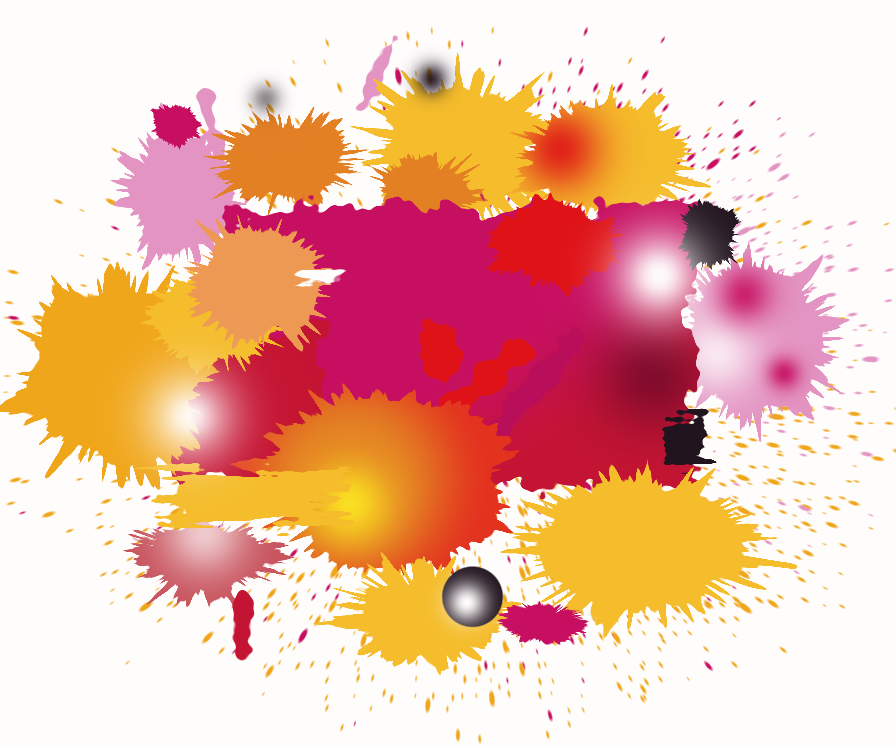
Reproduce this background procedurally as a Shadertoy shader.

```glsl
const vec2 CANVAS = vec2(7.68, 6.43);
const vec3 WHITE = vec3(1., .99, .99);
const vec3 GOLD = vec3(.96, .74, .17);
const vec3 AMBER = vec3(.94, .65, .1);
const vec3 ORANGE = vec3(.89, .5, .14);
const vec3 PEACH = vec3(.93, .6, .33);
const vec3 RED = vec3(.87, .07, .09);
const vec3 CRIMSON = vec3(.77, .08, .2);
const vec3 MAGENTA = vec3(.78, .06, .38);
const vec3 LILAC = vec3(.89, .58, .76);
const vec3 INK = vec3(.13, .08, .12);

vec2 hash2(vec2 p) {
  vec3 q = fract(p.xyx * vec3(.1031, .103, .0973));
  q += dot(q, q.yzx + 33.33);
  return fract((q.xx + q.yz) * q.zy);
}

float corner(vec2 cell, vec2 f, vec2 offset) {
  return dot(hash2(cell + offset) * 2. - 1., f - offset);
}

float noise(vec2 p) {
  vec2 c = floor(p), f = fract(p), u = f * f * (3. - 2. * f);
  float low = mix(corner(c, f, vec2(0)), corner(c, f, vec2(1, 0)), u.x);
  float high = mix(corner(c, f, vec2(0, 1)), corner(c, f, vec2(1)), u.x);
  return 1.4 * mix(low, high, u.y);
}

float ragged(vec2 p) {
  return noise(p * 4. + 50.) + .5 * noise(p * 11. + 50.);
}

// Blot with angular rays; shape holds centre and radii
float splat(vec2 p, vec4 shape, float spike) {
  vec2 q = (p - shape.xy) / shape.zw;
  float d = length(q), seed = 20. + dot(shape.xy, vec2(7.3, 13.7));
  vec2 dir = q / max(d, .001);
  float rays = max(noise(dir * 7. + seed), 0.) + .7 * max(noise(dir * 17. + seed), 0.);
  float rim = .9 + .2 * noise(dir * 2. + seed) + spike * rays;
  return (d - rim) * min(shape.z, shape.w) + .07 * ragged(p);
}

// Dry mark with streaked ends
float brush(vec2 p, vec4 shape) {
  vec2 q = abs(p - shape.xy) / shape.zw;
  float streak = noise(p * vec2(1.6, 21.) + 30.) + .4 * ragged(p * 1.6);
  return (max(q.x, q.y) - .82 + .6 * streak) * shape.w;
}

float slab(vec2 p, vec4 shape) {
  vec2 q = abs(p - shape.xy) - shape.zw;
  return max(q.x, q.y) + .17 * ragged(p);
}

float stroke(vec2 p, vec4 ends, float width) {
  vec2 q = p - ends.xy, ab = ends.zw - ends.xy;
  float t = clamp(dot(q, ab) / dot(ab, ab), 0., 1.);
  return length(q - ab * t) - width + .09 * ragged(p);
}

vec3 layer(vec3 base, vec3 tint, float d) {
  return mix(base, tint, clamp(.5 - d * iResolution.y / (1.5 * CANVAS.y), 0., 1.));
}

vec3 glow(vec3 base, vec3 tint, vec2 q, float radius, float strength) {
  return mix(base, tint, strength * exp(-2. * dot(q, q) / (radius * radius)));
}

// Flying drops, stretched away from the hub
vec3 spray(vec3 base, vec2 p, float size, float seed) {
  vec2 cell = floor(p / size), h = hash2(cell + seed), k = hash2(cell + seed + 57.);
  vec2 centre = (cell + .35 + .3 * h) * size, away = centre - vec2(3.9, 3.2);
  vec2 dir = normalize(away), q = p - centre;
  q = vec2(dot(q, dir) * .35, dot(q, vec2(-dir.y, dir.x)));
  float sector = .25 + .55 * smoothstep(.1, .6, dir.x) + .3 * smoothstep(.2, .6, -dir.y);
  float density = sector * (1. - smoothstep(.85, 1.35, length(away / vec2(3.2, 2.5))));
  float pink = smoothstep(-.15, .1, dir.y) * smoothstep(-.1, .2, dir.x);
  vec3 rose = mix(MAGENTA, LILAC, step(.8, dir.x));
  vec3 tint = mix(AMBER, rose, step(k.y, .12 + .75 * pink));
  return layer(base, tint, length(q) - size * (.03 + .06 * h.x) + 9. * step(density, k.x));
}

void mainImage(out vec4 fragColor, in vec2 fragCoord) {
  vec2 p = fragCoord / iResolution.xy * CANVAS;
  vec3 col = WHITE;
  for (float i = 0.; i < 3.; i++) col = spray(col, p, .13 + .07 * i, 11. * i);

  // Outer blots
  col = layer(col, LILAC, splat(p, vec4(1.55, 4.75, .48, .55), .6));
  col = layer(col, LILAC, stroke(p, vec4(1.75, 5.6, 1.9, 5), .07));
  col = layer(col, LILAC, stroke(p, vec4(3.1, 5.5, 3.38, 6.1), .06));
  vec3 rose = glow(LILAC, WHITE, p - vec2(6.15, 3.4), .5, .8);
  rose = glow(rose, MAGENTA, p - vec2(6.37, 3.9), .34, .9);
  rose = glow(rose, MAGENTA, p - vec2(6.72, 3.22), .2, .9);
  col = layer(col, rose, splat(p, vec4(6.45, 3.5, .68, .7), .6));
  col = layer(col, GOLD, splat(p, vec4(3.95, 5.15, .72, .58), .8));
  vec3 ember = glow(GOLD, RED, p - vec2(4.8, 5.15), .5, .9);
  col = layer(col, ember, splat(p, vec4(5.15, 5.05, .68, .5), .7));
  col = layer(col, ORANGE, splat(p, vec4(2.45, 5.05, .55, .36), .7));
  col = layer(col, ORANGE, splat(p, vec4(3.65, 4.75, .4, .32), .7));
  col = layer(col, MAGENTA, splat(p, vec4(1.52, 5.36, .21, .18), .4));

  // Central field
  vec3 field = mix(MAGENTA, CRIMSON, smoothstep(.3, 1.6, p.x * .6 - p.y + 1.24));
  field = glow(field, vec3(.42, .03, .16), p - vec2(5.6, 3.2), .65, .75);
  col = layer(col, field, slab(p, vec4(3.95, 3.45, 2, 1.2)));
  col = layer(col, CRIMSON, slab(p, vec4(2.1, 2.95, .65, .65)));
  col = layer(col, RED, splat(p, vec4(4.75, 4.35, .58, .38), .3));
  col = layer(col, RED, stroke(p, vec4(3.75, 3.5, 3.8, 3.25), .15));
  col = layer(col, RED, stroke(p, vec4(3.9, 2.95, 4.45, 3.4), .11));
  col = layer(col, MAGENTA * .93, stroke(p, vec4(4.15, 2.6, 4.9, 3.5), .1));

  // Warm blots in front
  col = layer(col, AMBER, splat(p, vec4(1, 3.2, .8, .87), .55));
  col = layer(col, GOLD, splat(p, vec4(1.85, 3.7, .55, .4), .5));
  col = layer(col, PEACH, splat(p, vec4(2.2, 4, .56, .5), .6));
  col = layer(col, WHITE, brush(p, vec4(2.75, 4.05, .32, .12)) + .04);
  vec3 dome = mix(ORANGE, vec3(.89, .2, .12), smoothstep(.4, 1.2, length(p - vec2(3, 2.3))));
  dome = glow(dome, vec3(.98, .87, .13), p - vec2(3, 2.1), .5, 1.);
  col = layer(col, dome, splat(p, vec4(3.35, 2.25, 1.05, .82), .35));
  col = layer(col, GOLD, splat(p, vec4(5.5, 1.75, .95, .58), .7));
  col = layer(col, GOLD, splat(p, vec4(3.65, 1.15, .65, .4), .55));
  vec3 blush = glow(vec3(.78, .32, .36), WHITE, p - vec2(1.75, 1.85), .5, .7);
  col = layer(col, blush, splat(p, vec4(1.75, 1.65, .62, .32), .5));
  col = layer(col, CRIMSON, stroke(p, vec4(2.08, 1.3, 2.07, .85), .07));
  col = layer(col, GOLD, brush(p, vec4(2.2, 2.15, .85, .28)));
  col = layer(col, MAGENTA, splat(p, vec4(4.65, 1.08, .36, .16), .4));

  // Dark ink and light orbs
  col = layer(col, INK, splat(p, vec4(6.08, 4.4, .24, .28), .4));
  col = layer(col, INK, brush(p, vec4(5.88, 2.65, .2, .25)));
  col = layer(col, INK, length(p - vec2(4.05, 1.3)) - .26);
  col = glow(col, INK, p - vec2(3.7, 5.75), .19, .9);
  col = glow(col, INK, p - vec2(2.28, 5.58), .18, .5);
  col = glow(col, WHITE, p - vec2(4, 1.25), .24, 1.);
  for (float r = .2; r < .6; r += .35) {
    col = glow(col, WHITE, p - vec2(1.63, 2.85), r, .8);
    col = glow(col, WHITE, p - vec2(5.65, 4.06), r, .9);
  }
  fragColor = vec4(col, 1);
}
```
